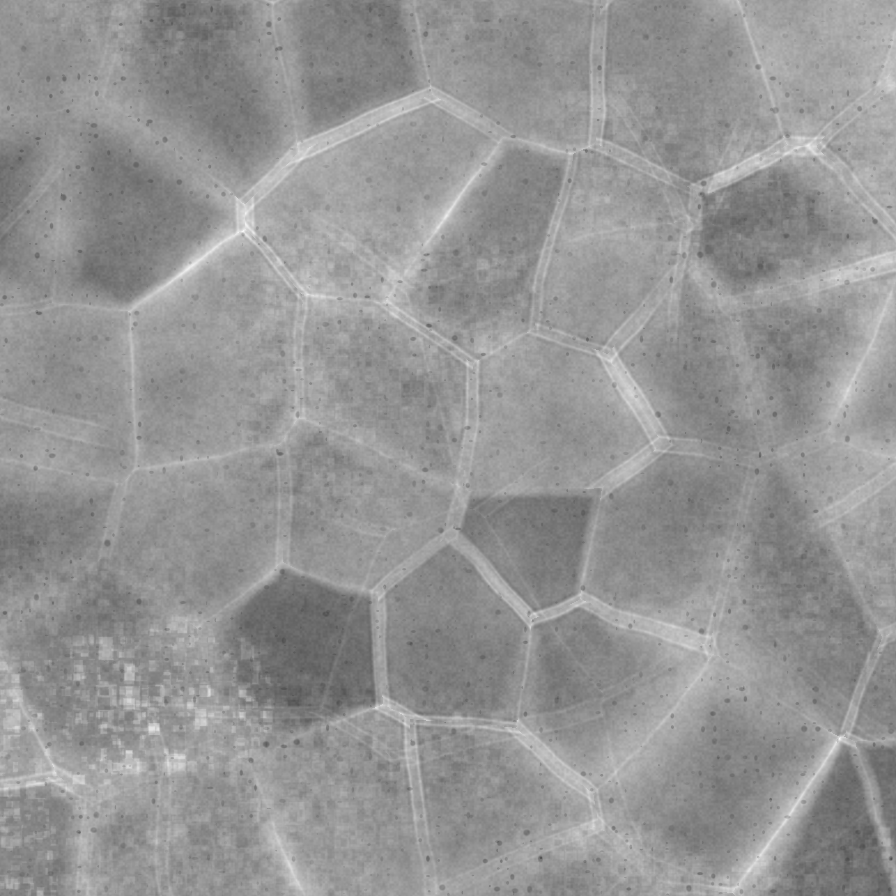
This texture is drawn by a Shadertoy shader. Its source:

```glsl
// Grey aerial farmland: irregular fields split by pale worn tracks, with blocky patches and grain.
#define FIELD_SCALE vec2(5.2, 5.7)
#define TRACK_SCALE vec2(4.1, 3.6)
#define DARK_FIELD 0.435
#define LIGHT_FIELD 0.625
#define VERGE_TONE 0.615
#define GLOW_GAIN 0.16
#define LINE_GAIN 0.10
#define PATCH_GAIN 0.07
#define SPECK_GAIN 0.20
#define GRAIN_GAIN 0.085
#define WARP 0.030

float hash(vec2 p) {
    vec3 q = fract(vec3(p.xyx) * 0.1031);
    q += dot(q, q.yzx + 33.33);
    return fract((q.x + q.y) * q.z);
}

vec2 hash2(vec2 p) {
    return vec2(hash(p + 17.0), hash(p + 91.0));
}

float noise(vec2 p) {
    vec2 i = floor(p), f = fract(p);
    f = f * f * (3.0 - 2.0 * f);
    return mix(mix(hash(i), hash(i + vec2(1, 0)), f.x),
               mix(hash(i + vec2(0, 1)), hash(i + vec2(1, 1)), f.x), f.y);
}

float fbm(vec2 p) {
    float sum = 0.0, gain = 0.5;
    for (int i = 0; i < 5; i++) {
        sum += gain * noise(p);
        p = mat2(0.8, 0.6, -0.6, 0.8) * p * 2.03 + 7.1;
        gain *= 0.5;
    }
    return sum / 0.97;
}

float bump(float x, float width) {
    return exp(-x * x / (width * width));
}

// Voronoi fields: x = border distance, y = field hash, z = track lines, w = pale glow
vec4 fields(vec2 p, vec2 scale) {
    vec2 g = p * scale, cell = floor(g), nearest = vec2(0), home = vec2(0);
    float best = 1e3;
    for (int y = -2; y <= 2; y++)
    for (int x = -2; x <= 2; x++) {
        vec2 id = cell + vec2(x, y);
        vec2 r = (id + 0.06 + 0.88 * hash2(id) - g) / scale;
        if (dot(r, r) < best) { best = dot(r, r); nearest = r; home = id; }
    }
    float border = 1.0, line = 0.0, glow = 0.0;
    float lineWidth = max(0.0017, 0.8 / iResolution.y);
    for (int y = -2; y <= 2; y++)
    for (int x = -2; x <= 2; x++) {
        vec2 id = home + vec2(x, y);
        if (x == 0 && y == 0) continue;
        vec2 r = (id + 0.06 + 0.88 * hash2(id) - g) / scale;
        float d = dot(0.5 * (nearest + r), normalize(r - nearest));
        float kind = hash(home + id + 5.0), worn = hash(home + id + 43.0);
        float gap = kind < 0.45 ? 0.0 : 0.004 + 0.005 * worn;
        float track = bump(d - gap, lineWidth) - 0.45 * bump(d - gap - 0.004, 0.002);
        line += track * (0.3 + 0.7 * kind);
        glow = max(glow, worn * worn * exp(-max(d, 0.0) * 75.0));
        border = min(border, d);
    }
    return vec4(border, hash(home + 3.0), line, glow);
}

// Rectangles of random size and tone, one per grid square
float patches(vec2 p, float scale) {
    vec2 g = p * scale, id = floor(g);
    vec2 halfSize = 0.2 + 0.3 * hash2(id);
    vec2 q = halfSize - abs(fract(g) - 0.5);
    float edge = scale / iResolution.y;
    return smoothstep(-edge, edge, min(q.x, q.y)) * (hash(id + 29.0) - 0.5);
}

// Small dark marks of varied shape
float specks(vec2 p, float scale) {
    vec2 g = p * scale, id = floor(g);
    vec2 q = fract(g) - 0.3 - 0.4 * hash2(id);
    q /= 0.10 + 0.17 * hash2(id + 60.0);
    return step(0.87, hash(id + 11.0)) * smoothstep(1.2, 0.5, length(q));
}

void mainImage(out vec4 fragColor, in vec2 fragCoord) {
    vec2 p = fragCoord / iResolution.y;
    vec2 bend = vec2(noise(p * 6.0), noise(p * 6.0 + 40.0)) - 0.5;
    vec2 ripple = vec2(noise(p * 32.0), noise(p * 32.0 + 80.0)) - 0.5;
    vec2 warped = p + WARP * bend + 0.004 * ripple + 3.0;
    float broad = fbm(p * 4.0 + 12.0), mottled = fbm(p * 16.0 + 50.0);

    // Field tones fading into worn verges
    vec4 field = fields(warped, FIELD_SCALE);
    float verge = mix(0.012, 0.068, smoothstep(0.25, 0.75, noise(p * 5.0 + 23.0)));
    float inside = smoothstep(0.002, verge, field.x + 0.012 * (mottled - 0.5));
    float tone = mix(VERGE_TONE, mix(DARK_FIELD, LIGHT_FIELD, field.y), inside);
    tone += 0.16 * (broad - 0.5) + 0.13 * (mottled - 0.5);

    // Pale tracks, with fainter paths crossing the fields
    float wear = smoothstep(0.25, 0.7, noise(p * 7.0 + 61.0));
    tone += GLOW_GAIN * field.w * (0.4 + 0.9 * wear) * (0.6 + 0.8 * mottled);
    tone += LINE_GAIN * field.z * (0.35 + 0.65 * wear);
    vec4 path = fields(warped + 0.6 * WARP * bend.yx + 9.0, TRACK_SCALE);
    float shown = smoothstep(0.42, 0.65, noise(p * 4.0 + 31.0));
    tone += shown * (0.5 * LINE_GAIN * path.z + 0.04 * exp(-path.x * 70.0));

    // Blocky patches, gathered in places, and a few bright clusters
    float gathered = smoothstep(0.4, 0.75, noise(p * 6.0 + 15.0));
    float blocks = patches(p, 38.0) + patches(p + 0.37, 71.0) + 0.8 * patches(p + 0.71, 120.0);
    tone += PATCH_GAIN * blocks * (0.3 + 0.9 * gathered);
    float cluster = smoothstep(0.76, 0.88, noise(p * 4.5 + 70.0));
    tone += cluster * (0.04 + 0.16 * max(blocks, 0.0));

    // Dark specks and fine grain
    float marks = specks(p, 62.0) + 0.7 * specks(p + 0.43, 105.0);
    tone -= SPECK_GAIN * marks * mix(0.75, 0.35, inside);
    float grain = 0.6 * noise(p * 390.0) + 0.4 * noise(p * 170.0 + 9.0);
    tone += GRAIN_GAIN * (grain - 0.5);

    fragColor = vec4(vec3(clamp(tone, 0.0, 1.0)), 1.0);
}
```
